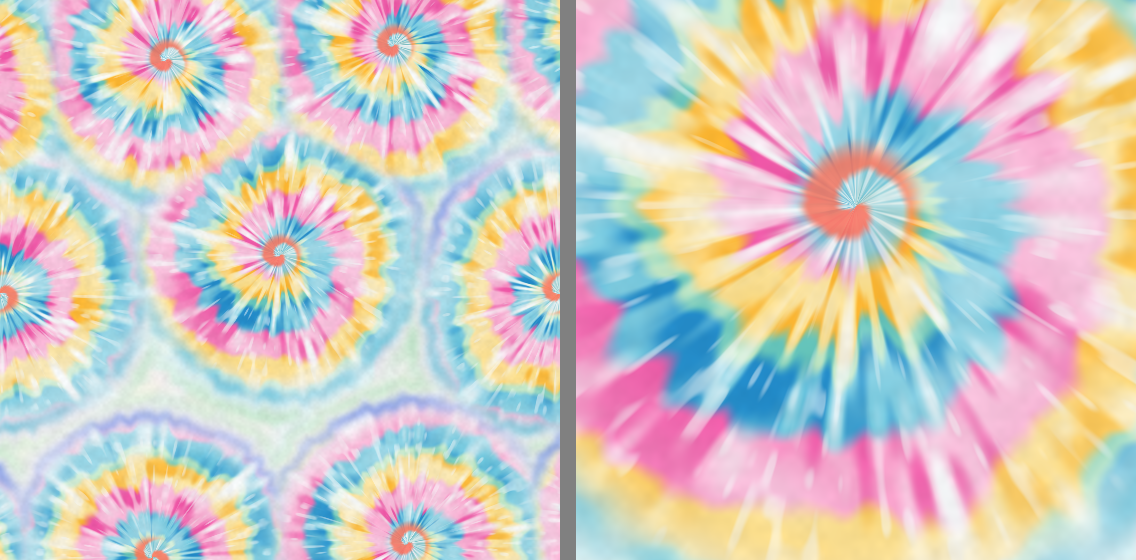
Left, the full canvas; right, a detail of the centre.
Reproduce this pattern procedurally as a three.js fragment shader.

```glsl
// Tie-dye cloth: staggered rows of spiral rosettes in blue, pink and yellow dye.
// Each rosette is a spiral phase in polar coordinates, streaked by periodic noise;
// neighbours bleed together through weights that fall off with distance.
varying vec2 vUv;

const float TAU = 6.28319;
const float PITCH = 0.149;      // radius gained per turn of the spiral
const vec3 CLOTH = vec3(0.96, 0.97, 0.975);
const vec3 CORAL = vec3(0.96, 0.48, 0.40);
const vec3 VIOLET = vec3(0.50, 0.60, 0.90);
const vec3 MINT = vec3(0.74, 0.89, 0.78);
const vec3 AQUA = vec3(0.40, 0.75, 0.84);

float hash(vec2 p) {
  vec3 q = fract(vec3(p.xyx) * 0.1031);
  q += dot(q, q.yzx + 33.33);
  return fract((q.x + q.y) * q.z);
}

// Value noise whose x axis wraps after the given number of cells.
float noise(vec2 p, float period) {
  vec2 cell = floor(p);
  vec2 f = fract(p);
  f = f * f * (3.0 - 2.0 * f);
  float x0 = mod(cell.x, period);
  float x1 = mod(cell.x + 1.0, period);
  float low = mix(hash(vec2(x0, cell.y)), hash(vec2(x1, cell.y)), f.x);
  float high = mix(hash(vec2(x0, cell.y + 1.0)), hash(vec2(x1, cell.y + 1.0)), f.x);
  return mix(low, high, f.y);
}

// Cyclic dye order outward: blue, pink, yellow, green, blue.
vec3 dyeCycle(float q, vec3 blue, vec3 pink, vec3 yellow, vec3 green) {
  vec3 c = mix(blue, pink, smoothstep(0.11, 0.21, q));
  c = mix(c, yellow, smoothstep(0.45, 0.56, q));
  c = mix(c, green, smoothstep(0.75, 0.84, q));
  return mix(c, blue, smoothstep(0.86, 0.94, q));
}

float ring(float r, float radius, float width) {
  float d = (r - radius) / width;
  return exp(-d * d);
}

// Staggered rows; the middle row is wider and its central rosette sits higher.
vec2 rosetteCentre(float i, float row) {
  if (row == 1.0) return vec2(0.5 + 0.5 * i, i == 0.0 ? 0.544 : 0.476);
  return vec2(0.5 + (i - 0.5) * (0.456 - 0.025 * row), 0.004 + 0.4445 * row + 0.026 * i);
}

// Some rosettes wind as spirals, the others close into rings.
float isWound(float i, float row) {
  return row == 1.0 ? 1.0 - min(abs(i), 1.0) : (row + i == 0.0 ? 0.0 : 1.0);
}

vec3 rosette(vec2 p, float wound, float seed) {
  float turn = 0.5 - atan(p.y, p.x) / TAU;
  float r = length(p);
  r *= 0.95 + 0.1 * noise(vec2(turn * 7.0, seed), 7.0);

  // Radial folds: coarse pleats, thin creases and fine threads.
  float pleat = noise(vec2(turn * 46.0, r * 16.0 + seed), 46.0);
  float crease = noise(vec2(turn * 94.0, r * 22.0 + seed * 1.7), 94.0);
  float thread = noise(vec2(turn * 170.0, r * 45.0 + seed * 2.3), 170.0);
  float blot = noise(vec2(turn * 15.0, r * 35.0 + seed * 3.1), 15.0);

  // Bands of dye with bleeding edges.
  float phase = r / PITCH - mix(0.42, turn, wound);
  float q = fract(phase + 0.20 * (pleat - 0.5) + 0.10 * (crease - 0.5));
  vec3 soft = dyeCycle(q, vec3(0.42, 0.77, 0.86), vec3(0.97, 0.64, 0.80),
                       vec3(0.98, 0.86, 0.52), vec3(0.74, 0.90, 0.76));
  vec3 deep = dyeCycle(q, vec3(0.08, 0.50, 0.77), vec3(0.92, 0.28, 0.62),
                       vec3(0.98, 0.68, 0.13), vec3(0.33, 0.74, 0.72));

  float outer = smoothstep(0.195, 0.265, r);
  float soak = (0.58 + 0.5 * blot) * smoothstep(0.05, 0.5, pleat * 0.5 + crease * 0.5);
  vec3 col = mix(CLOTH, soft, clamp(soak, 0.0, 1.0) * (1.0 - 0.85 * outer));
  float stain = smoothstep(0.50, 0.80, crease * 0.6 + blot * 0.4);
  stain *= 1.0 - smoothstep(0.12, 0.25, r) * 0.75;
  col = mix(col, deep, stain * 0.85 * (1.0 - outer));
  float bare = smoothstep(0.62, 0.9, thread) * smoothstep(0.04, 0.13, r);
  col = mix(col, CLOTH, bare * 0.5 * (1.0 - outer));

  // Tight coral curl at the heart.
  float curl = fract(r / 0.046 - turn * (wound > 0.5 ? 1.0 : 2.0) + 0.08 * pleat);
  float coral = smoothstep(0.15, 0.3, curl) * (1.0 - smoothstep(0.6, 0.78, curl));
  float heart = 1.0 - smoothstep(0.026, 0.044, r);
  col = mix(col, mix(mix(CLOTH, AQUA, crease), CORAL, coral), heart * 0.9);

  // Faint halos: violet above, aqua below, mint in the gaps.
  float above = smoothstep(-0.1, 0.6, p.y / max(r, 0.001));
  float patchy = smoothstep(0.2, 0.65, noise(vec2(turn * 9.0, r * 9.0 + seed), 9.0));
  float ragged = r + 0.016 * (crease - 0.5);
  col = mix(col, VIOLET, ring(ragged, 0.255, 0.014) * above * (0.3 + 0.5 * patchy));
  col = mix(col, AQUA, ring(ragged, 0.248, 0.016) * (1.0 - above) * (0.25 + 0.5 * pleat));
  col = mix(col, MINT, ring(ragged, 0.288, 0.017) * (0.3 + 0.6 * patchy));
  return col;
}

void main() {
  vec3 sum = vec3(0.0);
  float total = 0.0;
  for (int j = 0; j < 3; j++) {
    for (int k = -1; k < 3; k++) {
      float row = float(j);
      float i = float(k);
      vec2 p = vUv - rosetteCentre(i, row);
      float weight = exp(-75.0 * length(p));
      sum += weight * rosette(p, isWound(i, row), 13.0 + 7.0 * row + 29.0 * (i + 1.0));
      total += weight;
    }
  }
  vec3 col = sum / total;

  // Crinkled cloth grain.
  float grain = noise(vUv * 95.0, 512.0) * 0.6 + noise(vUv * 210.0, 512.0) * 0.4;
  col *= 0.96 + 0.07 * grain;
  gl_FragColor = vec4(clamp(col, 0.0, 1.0), 1.0);
}
```
